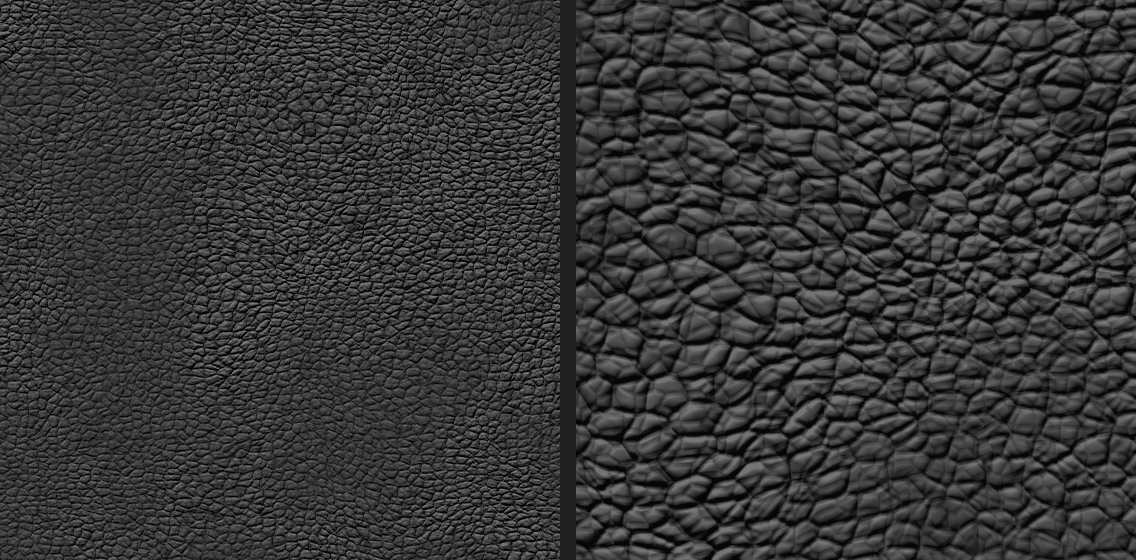
Left: the whole. Right: its middle third, enlarged.
Give the GLSL for this texture, as a three.js fragment shader.

```glsl
// Dark pebbled leather: fine creased grain, lit from above.
varying vec2 vUv;

float hash(vec2 p) {
  return fract(sin(dot(p, vec2(127.1, 311.7))) * 43758.5453);
}

vec2 hash2(vec2 p) {
  return vec2(hash(p), hash(p + 57.3));
}

float noise(vec2 p) {
  vec2 i = floor(p);
  vec2 f = fract(p);
  f = f * f * (3.0 - 2.0 * f);
  return mix(mix(hash(i), hash(i + vec2(1.0, 0.0)), f.x),
             mix(hash(i + vec2(0.0, 1.0)), hash(i + vec2(1.0, 1.0)), f.x), f.y);
}

vec2 noise2(vec2 p) {
  return vec2(noise(p), noise(p + 31.7)) - 0.5;
}

// Rounded cells: zero in the creases, rising to one on the pebble tops
float pebbles(vec2 p) {
  vec2 cell = floor(p);
  vec2 f = fract(p);
  float nearest = 8.0;
  float second = 8.0;
  for (int y = -1; y <= 1; y++) {
    for (int x = -1; x <= 1; x++) {
      vec2 o = vec2(float(x), float(y));
      float d = length(o + 0.08 + 0.84 * hash2(cell + o) - f);
      second = min(second, max(nearest, d));
      nearest = min(nearest, d);
    }
  }
  return 1.0 - exp(-3.5 * (second - nearest));
}

// Narrow valleys running along one diagonal
float creases(vec2 p) {
  return smoothstep(0.0, 0.16, abs(noise(p) - 0.5));
}

float leatherHeight(vec2 p) {
  // Bend the grain at large and small scale
  p += 0.04 * noise2(p * 6.0) + 0.005 * noise2(p * 55.0);
  float large = pebbles(p * vec2(50.0, 70.0));
  float small = pebbles(p * vec2(92.0, 125.0) + 17.0);
  vec2 diagonal = vec2(p.x + p.y, p.y - p.x);
  float folds = creases(diagonal * vec2(18.0, 46.0)) * 0.5
              + creases(diagonal * vec2(48.0, 20.0) + 9.0) * 0.5;
  return 0.66 * large + 0.26 * small + 0.3 * folds;
}

void main() {
  vec2 towardLight = vec2(-0.0009, 0.0029);
  float height = leatherHeight(vUv);
  float slope = height - leatherHeight(vUv + towardLight);

  // Patches where the hide is smoother or more deeply grained
  float patches = 0.65 * noise(vUv * 5.0 + 3.0) + 0.35 * noise(vUv * 13.0);
  float relief = mix(0.65, 1.35, smoothstep(0.2, 0.75, patches));

  // Light on the slopes, shadow in the creases, fine pores
  float shade = 0.225 + relief * (0.38 * slope + 0.17 * (height - 0.8));
  shade += 0.05 * (noise(vUv * 260.0) - 0.5);
  shade += 0.04 * (patches - 0.5);

  gl_FragColor = vec4(vec3(clamp(shade, 0.025, 0.46)), 1.0);
}
```
